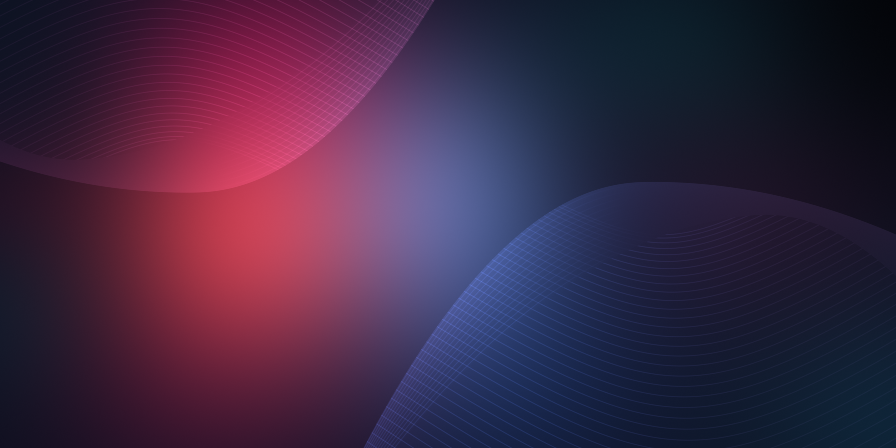
A Shadertoy shader for this background:

```glsl
// Two translucent, finely lined waves over a dark field of soft coloured glows.
// Glows are summed Gaussians; both waves share one profile, turned by 180 degrees,
// filled with nested hyperbolic bowls and a rim of curves along the silhouette.

const int BOWL_LINES = 42;
const int RIM_LINES = 12;
const float LINE_WIDTH = 0.0020;

// Hash without sine, used to dither the gradients.
float hash12(vec2 p) {
    vec3 h = fract(vec3(p.xyx) * 0.1031);
    h += dot(h, h.yzx + 33.33);
    return fract((h.x + h.y) * h.z);
}

float glow(vec2 p, vec2 center, vec2 radius) {
    vec2 d = (p - center) / radius;
    return exp(-dot(d, d));
}

vec3 background(vec2 p) {
    vec3 color = vec3(0.045, 0.055, 0.115);
    // Main lights
    color += vec3(0.65, 0.17, 0.15) * glow(p, vec2(0.56, 0.48), vec2(0.32, 0.31));
    color += vec3(0.22, 0.30, 0.43) * glow(p, vec2(0.98, 0.57), vec2(0.28, 0.32));
    color += vec3(0.32, 0.00, 0.10) * glow(p, vec2(0.59, 0.85), vec2(0.30, 0.26));
    // Dim ambient patches
    color += vec3(0.03, 0.08, 0.16) * glow(p, vec2(1.12, 0.20), vec2(0.34));
    color += vec3(0.13, 0.01, 0.05) * glow(p, vec2(0.48, 0.12), vec2(0.36, 0.30));
    color += vec3(0.08, 0.02, 0.04) * glow(p, vec2(1.68, 0.55), vec2(0.36, 0.30));
    color += vec3(0.00, 0.08, 0.07) * glow(p, vec2(1.54, 0.90), vec2(0.36, 0.24));
    color += vec3(0.00, 0.08, 0.09) * glow(p, vec2(2.00, 0.06), vec2(0.38, 0.30));
    color += vec3(0.00, 0.04, 0.04) * glow(p, vec2(0.00, 0.30), vec2(0.22));
    color += vec3(0.06, 0.00, 0.01) * glow(p, vec2(0.00, 0.56), vec2(0.28, 0.16));
    color += vec3(0.00, 0.03, 0.04) * glow(p, vec2(0.00, 1.00), vec2(0.30));
    // Shadowed corners
    color *= 1.0 - 0.74 * glow(p, vec2(2.05, 1.03), vec2(0.42, 0.45));
    color *= 1.0 - 0.20 * glow(p, vec2(0.00, 1.00), vec2(0.30, 0.35));
    return color;
}

// Outer silhouette: steep on the left of the crest, gentle on the right.
float crest(float x) {
    float steep = 1.53 * x * x * abs(x) / (abs(x) + 0.05);
    return x < 0.0 ? -steep : -0.40 * x * x;
}

// Lower border of the crosshatched rim.
float innerRim(float x) {
    float tail = max(x - 0.23, 0.0);
    return -0.128 + 0.40 * x - 0.72 * x * x - 0.90 * tail * tail;
}

float slopeScale(float slope) {
    return inversesqrt(1.0 + slope * slope);
}

// Coverage of a thin line at the given distance, kept even at any resolution.
float thread(float dist, float pixel) {
    float coverage = min(1.0, LINE_WIDTH / pixel);
    float halfWidth = 0.5 * max(LINE_WIDTH, pixel);
    return coverage * (1.0 - smoothstep(halfWidth - 0.5 * pixel,
                                        halfWidth + 0.5 * pixel, abs(dist)));
}

// Nested hyperbolas that widen and spread with depth.
float bowlThreads(vec2 q, float pixel) {
    float sum = 0.0;
    for (int i = 0; i < BOWL_LINES; i++) {
        float t = float(i) / float(BOWL_LINES - 1);
        float x = q.x - mix(0.02, 0.12, t);
        float roundness = mix(0.16, 0.42, t);
        float steepness = mix(0.58, 0.78, t);
        float arm = sqrt(x * x + roundness * roundness);
        float y = -0.118 - 0.92 * pow(t, 1.3) + steepness * (arm - roundness);
        sum += thread((q.y - y) * slopeScale(steepness * x / arm), pixel);
    }
    return min(sum, 1.4);
}

// Curves swept from the silhouette to the inner rim.
float rimThreads(vec2 q, float pixel) {
    const float STEP = 0.002;
    float outer = crest(q.x);
    float inner = innerRim(q.x);
    float outerSlope = (crest(q.x + STEP) - outer) / STEP;
    float innerSlope = (innerRim(q.x + STEP) - inner) / STEP;
    float sum = 0.0;
    for (int i = 0; i < RIM_LINES; i++) {
        float t = (float(i) + 0.5) / float(RIM_LINES);
        float dist = q.y - mix(outer, inner, t);
        sum += thread(dist * slopeScale(mix(outerSlope, innerSlope, t)), pixel);
    }
    return min(sum, 1.4);
}

// Light added by one wave; direction is 1 for upright and -1 for upside down.
vec3 wave(vec2 p, vec2 apex, float direction, vec3 steepTint, vec3 flatTint, float pixel) {
    vec2 q = direction * (p - apex);
    float depth = crest(q.x) - q.y;
    float slope = (crest(q.x + 0.002) - crest(q.x)) / 0.002;
    float inside = smoothstep(-0.5, 0.5, depth * slopeScale(slope) / pixel);
    float belowRim = smoothstep(-0.5, 0.5, (innerRim(q.x) - q.y) / pixel);

    float rimDrop = mix(0.85, 0.45, smoothstep(0.12, 0.28, q.x));
    float fill = 0.015 + 0.12 * exp(-depth * 6.0) * mix(1.0, rimDrop, belowRim);
    float aboveRim = 1.0 - smoothstep(-0.42, 0.05, q.x);
    float bowls = bowlThreads(q, pixel) * mix(aboveRim, 1.0, belowRim);
    float rims = rimThreads(q, pixel) * (1.0 - smoothstep(-0.36, -0.02, q.x));
    float fade = mix(0.15, 0.08, smoothstep(-0.4, 0.5, q.x));
    vec3 tint = mix(steepTint, flatTint, smoothstep(-0.35, 0.40, q.x));
    return inside * tint * (fill + fade * (bowls + 0.65 * rims));
}

void mainImage(out vec4 fragColor, in vec2 fragCoord) {
    float pixel = 1.0 / iResolution.y;
    vec2 p = fragCoord / iResolution.xy * vec2(2.0, 1.0);
    vec3 color = background(p);
    color += wave(p, vec2(0.417, 0.570), -1.0,
                  vec3(0.74, 0.36, 0.60), vec3(0.55, 0.26, 0.52), pixel);
    color += wave(p, vec2(1.458, 0.594), 1.0,
                  vec3(0.32, 0.43, 0.86), vec3(0.44, 0.32, 0.58), pixel);
    color += (hash12(fragCoord) - 0.5) / 255.0;
    fragColor = vec4(clamp(color, 0.0, 1.0), 1.0);
}
```
